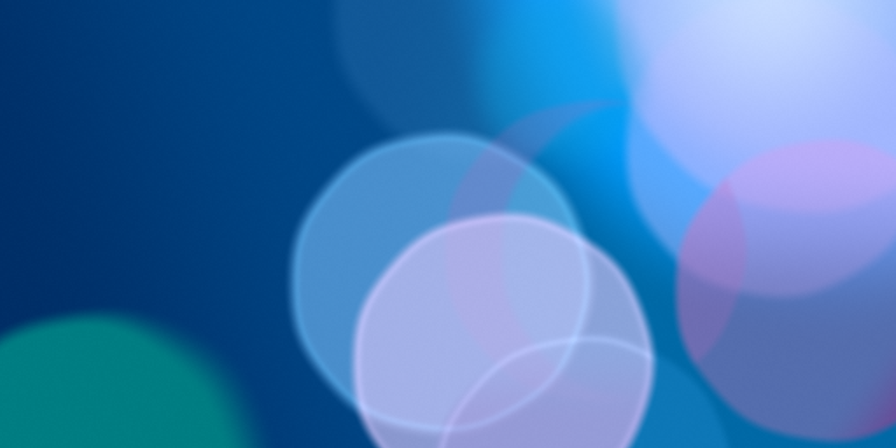
Write a WebGL 2 fragment shader that draws this background.

```glsl
#version 300 es
precision highp float;
// Soft overlapping bokeh discs in blue, lavender and teal beside a bright corner glow.

#define DISC_RADIUS 0.336
#define SOFT_EDGE 0.018
#define WOBBLE 0.006
#define BLADES 9.0
#define RIM_GAIN 0.06
#define GRAIN 0.008

uniform vec2 u_resolution;
out vec4 fragColor;

const vec3 NAVY = vec3(0.0, 0.18, 0.40);
const vec3 DEEP_BLUE = vec3(0.0, 0.28, 0.53);
const vec3 OCEAN = vec3(0.0, 0.41, 0.65);
const vec3 AZURE = vec3(0.0, 0.61, 0.99);
const vec3 PALE_SKY = vec3(0.45, 0.73, 0.98);
const vec3 ICE = vec3(0.82, 0.90, 1.0);
const vec3 LAVENDER = vec3(0.68, 0.71, 1.0);
const vec3 LILAC = vec3(0.82, 0.76, 0.96);
const vec3 MAUVE = vec3(0.55, 0.44, 0.70);
const vec3 ORCHID = vec3(0.78, 0.65, 0.96);
const vec3 SKY = vec3(0.41, 0.68, 0.92);
const vec3 TEAL = vec3(0.0, 0.49, 0.51);
const vec3 ROSE = vec3(0.72, 0.42, 0.75);
const vec3 MAGENTA = vec3(0.50, 0.16, 0.50);

float hash(vec2 p) {
    return fract(sin(dot(p, vec2(12.9898, 78.233))) * 43758.5453);
}

// Signed distance to a disc with a faint aperture-blade outline
float discDistance(vec2 p, vec2 center, float radius) {
    vec2 d = p - center;
    float outline = 1.0 + WOBBLE * cos(BLADES * atan(d.y, d.x));
    return length(d) - radius * outline;
}

float disc(vec2 p, vec2 center, float radius, float soft) {
    return 1.0 - smoothstep(-soft, soft, discDistance(p, center, radius));
}

// Thin bright line just inside the edge
float rim(vec2 p, vec2 center) {
    float d = (discDistance(p, center, DISC_RADIUS) + 0.012) / 0.009;
    return RIM_GAIN * exp(-d * d);
}

// Dark field that brightens to the right
vec3 backdrop(vec2 p) {
    vec3 c = mix(NAVY, DEEP_BLUE, smoothstep(-0.1, 0.9, p.x + 0.35 * (p.y - 0.5)));
    return mix(c, OCEAN, smoothstep(0.8, 1.45, p.x));
}

// Layered light from the upper right corner
vec3 cornerGlow(vec3 c, vec2 p) {
    float d = distance(p, vec2(1.875, 1.156));
    c = mix(c, AZURE, 1.0 - smoothstep(0.64, 0.93, d));
    c = mix(c, PALE_SKY, 1.0 - smoothstep(0.48, 0.66, d));
    c = mix(c, LAVENDER, 0.58 * disc(p, vec2(1.797, 0.948), 0.422, SOFT_EDGE));
    c = mix(c, LAVENDER, 0.50 * disc(p, vec2(1.732, 0.674), DISC_RADIUS, SOFT_EDGE));
    float core = 1.0 - smoothstep(0.0, 0.42, distance(p, vec2(1.72, 1.03)));
    return mix(c, ICE, 0.8 * core);
}

void main() {
    vec2 p = gl_FragCoord.xy / u_resolution.y;
    p.x += 1.0 - 0.5 * u_resolution.x / u_resolution.y;

    vec2 blueCenter = vec2(0.984, 0.367);
    vec2 lilacCenter = vec2(1.122, 0.188);
    vec2 lowCenter = vec2(1.302, -0.081);
    vec2 rightCenter = vec2(1.844, 0.352);
    float blueDisc = disc(p, blueCenter, DISC_RADIUS, SOFT_EDGE);
    float lilacDisc = disc(p, lilacCenter, DISC_RADIUS, 0.014);
    float lowDisc = disc(p, lowCenter, DISC_RADIUS, 0.014);
    float rightDisc = disc(p, rightCenter, DISC_RADIUS, 0.014);
    float midDisc = disc(p, vec2(1.328, 0.440), DISC_RADIUS, 0.012);
    float crescent = midDisc * (1.0 - disc(p, vec2(1.458, 0.440), 0.338, 0.015));

    vec3 color = cornerGlow(backdrop(p), p);

    // Faint discs near the top
    color = mix(color, SKY, 0.16 * disc(p, vec2(1.081, 0.974), DISC_RADIUS, 0.025));
    color = mix(color, vec3(0.05, 0.62, 0.86), 0.35 * disc(p, vec2(1.25, 0.82), 0.18, 0.05));

    // Right disc, pinker above, with a rosy lens and a magenta corner
    vec3 rightTint = mix(MAUVE, ORCHID, smoothstep(0.30, 0.65, p.y));
    color = mix(color, rightTint, 0.60 * rightDisc);
    color = mix(color, ROSE, 0.25 * rightDisc * midDisc);
    float corner = smoothstep(0.0, 0.22, dot(p - vec2(1.90, 0.14), vec2(0.8, -0.6)));
    color = mix(color, MAGENTA, 0.75 * corner * rightDisc);

    // Central cluster
    color = mix(color, SKY, 0.70 * blueDisc);
    color = mix(color, ROSE, 0.22 * crescent);
    color = mix(color, vec3(0.30, 0.72, 0.88), 0.22 * (midDisc - crescent) * blueDisc);
    color = mix(color, vec3(0.10, 0.52, 0.78), 0.50 * lowDisc * (1.0 - 0.6 * blueDisc));
    color = mix(color, LILAC, 0.66 * lilacDisc);
    float purpleFade = lowDisc * lilacDisc * (1.0 - smoothstep(0.05, 0.24, p.y));
    color = mix(color, vec3(0.62, 0.54, 0.80), 0.40 * purpleFade);
    color += rim(p, blueCenter) * vec3(0.3, 0.8, 0.8);
    color += rim(p, lilacCenter) * vec3(1.0, 0.7, 0.8);
    color += rim(p, lowCenter) * lilacDisc;

    // Teal disc, blurrier toward its right side
    float tealSoft = mix(0.025, 0.065, smoothstep(0.15, 0.55, p.x));
    color = mix(color, TEAL, disc(p, vec2(0.195, -0.081), 0.375, tealSoft));

    color += GRAIN * (hash(floor(p * 256.0)) - 0.5);
    fragColor = vec4(clamp(color, 0.0, 1.0), 1.0);
}
```
